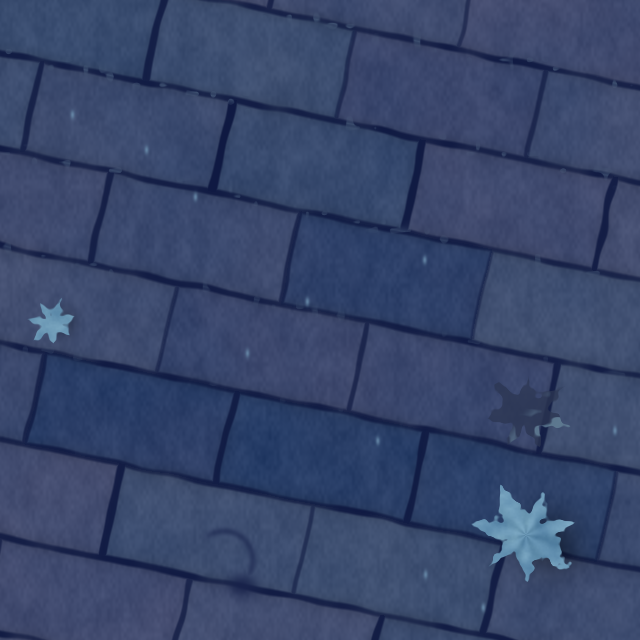
Give the GLSL for this texture, as a WebGL 1 fragment shader.

```glsl
precision highp float;
// Slanted running-bond brick paving in dusky blue, with worn joints and fallen leaves.
uniform vec2 u_resolution;

float hash(vec2 p) {
  return fract(sin(dot(p, vec2(127.1, 311.7))) * 43758.5453);
}

float noise(vec2 p) {
  vec2 i = floor(p), f = fract(p);
  f = f * f * (3.0 - 2.0 * f);
  return mix(mix(hash(i), hash(i + vec2(1, 0)), f.x),
             mix(hash(i + vec2(0, 1)), hash(i + vec2(1, 1)), f.x), f.y);
}

float fbm(vec2 p) {
  float sum = 0.0, amp = 0.5;
  for (int i = 0; i < 4; i++) {
    sum += amp * noise(p);
    p = p * 2.03 + 17.3;
    amp *= 0.5;
  }
  return sum;
}

// Soft round spot
float spot(vec2 p, vec2 radius) {
  p /= radius;
  return exp(-dot(p, p));
}

// Pointed leaf with seven lobes and a ragged rim
float leaf(vec2 p, float radius, float turn) {
  float a = atan(p.y, p.x) + turn;
  float rim = 1.0 - 0.48 * abs(sin(3.5 * a)) + 0.1 * sin(2.0 * a);
  rim += 0.35 * (noise(p * 110.0 + turn) - 0.5);
  return smoothstep(-0.003, 0.003, radius * rim - length(p));
}

void main() {
  vec2 p = gl_FragCoord.xy / u_resolution;
  p.y = 1.0 - p.y; // measured downwards from the top
  float px = 1.0 / u_resolution.y;

  // Slanted lattice: x runs along a course, y counts courses
  vec2 wobble = vec2(noise(p * 22.0), noise(p * 22.0 + 40.0)) - 0.5;
  vec2 g = mat2(3.207, -1.358, 0.7235, 6.613) * (p + 0.005 * wobble - vec2(0.3646, 0.1563));
  float course = floor(g.y);
  g.x -= 0.465 * course - 0.05 * spot(vec2(course - 3.0), vec2(0.8));
  vec2 brick = vec2(floor(g.x), course);

  // Brick tone: some blue bricks gathered in one course and near the middle
  float tone = hash(brick + 3.0);
  float blue = 0.28 * tone;
  blue += 0.65 * spot(brick - vec2(-1, 3), vec2(1.8, 0.6));
  blue += 0.6 * spot(brick - vec2(0, 1), vec2(0.6, 0.95));
  blue += 0.3 * spot(brick - vec2(-1, 2), vec2(0.6));
  blue += 0.5 * (fbm(p * 7.0) - 0.47);
  vec3 warm = mix(vec3(0.25, 0.32, 0.45), vec3(0.285, 0.305, 0.445), hash(brick + 9.0));
  vec3 color = mix(warm, vec3(0.13, 0.225, 0.395), clamp(blue, 0.0, 1.0));

  // Surface mottling and fine grain
  color += 0.07 * (fbm(p * vec2(45, 28)) - 0.47);
  color += 0.03 * (noise(p * vec2(230, 130)) - 0.5);

  // Joints: soft grime along the courses, gaps of uneven width across them
  float bed = abs(g.y - floor(g.y + 0.5)) * 0.148;
  float nearest = floor(g.x + 0.5);
  float head = abs(g.x - nearest) * 0.304;
  float gap = hash(vec2(nearest, course) + 21.0);
  float wear = noise(p * 30.0 + 8.0);
  float bedLine = 1.0 - smoothstep(0.0008, 0.0045 + px, bed - 0.0018 * wear);
  float headLine = 1.0 - smoothstep(0.001, 0.0035 + px, head - 0.0035 * gap * (0.5 + wear));
  float grime = max(exp(-bed * 130.0), exp(-head * 170.0) * (0.3 + 0.7 * gap));
  float joint = max(bedLine * (0.55 + 0.4 * wear), headLine * (0.5 + 0.5 * gap));
  color *= 1.0 - 0.2 * grime;
  color = mix(color, vec3(0.055, 0.095, 0.255), joint);

  // Pale crumbs caught in the upper courses
  float crumbs = smoothstep(0.76, 0.88, noise(p * 75.0)) * exp(-bed * 160.0);
  color = mix(color, vec3(0.33, 0.42, 0.53), 0.6 * crumbs * smoothstep(0.85, 0.1, p.y));

  // Scattered flecks
  vec2 cell = floor(p * 14.0);
  vec2 center = 0.2 + 0.6 * vec2(hash(cell + 5.0), hash(cell + 6.0));
  float fleck = spot(fract(p * 14.0) - center, vec2(0.045, 0.09));
  color = mix(color, vec3(0.42, 0.56, 0.68), 0.8 * fleck * step(0.95, hash(cell + 31.0)));

  // Dark smudge with a curled stain above it
  vec2 q = p - vec2(0.35, 0.875);
  float curl = spot(vec2(length(q) - 0.045), vec2(0.008)) * smoothstep(-0.01, 0.03, q.x - q.y);
  float smudge = 0.85 * spot(p - vec2(0.378, 0.915), vec2(0.022, 0.018));
  color = mix(color, vec3(0.09, 0.13, 0.29), max(smudge, 0.5 * curl));

  // Withered leaf with pale torn edges
  q = p - vec2(0.822, 0.645);
  float withered = leaf(q, 0.062, 0.6);
  float torn = smoothstep(0.58, 0.75, noise(p * 70.0)) * smoothstep(-0.01, 0.035, q.x + q.y);
  color = mix(color, mix(vec3(0.17, 0.21, 0.32), vec3(0.4, 0.52, 0.6), torn), 0.75 * withered);

  // Bright leaves over soft shadows
  vec2 large = p - vec2(0.822, 0.836), small = p - vec2(0.081, 0.505);
  color *= 1.0 - 0.4 * spot(large - vec2(0.035, 0.012), vec2(0.05));
  color *= 1.0 - 0.3 * spot(small - vec2(0.015, 0.0), vec2(0.022));
  float leaves = max(leaf(large, 0.076, 0.25), leaf(small, 0.036, 1.2));
  float vein = 0.5 + 0.5 * cos(7.0 * atan(large.y, large.x) + 1.75);
  vec3 leafColor = mix(vec3(0.3, 0.48, 0.62), vec3(0.52, 0.69, 0.78), fbm(p * 45.0));
  color = mix(color, leafColor + 0.06 * (vein - 0.5), leaves);

  gl_FragColor = vec4(color, 1.0);
}
```
